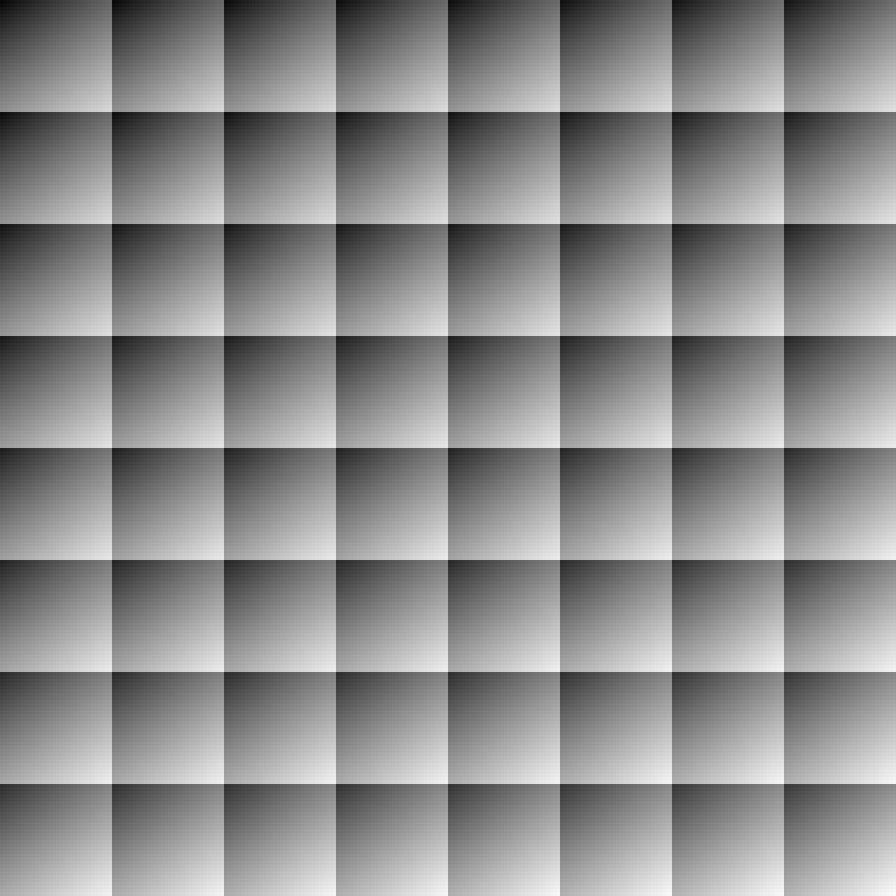
Reproduce this pattern procedurally as a Shadertoy shader.

```glsl
#define TILES 8.0
#define RAMP vec2(0.33, 0.50)
#define DRIFT vec2(0.04, 0.13)
#define WEAVE_CELLS 32.0
#define WEAVE_DEPTH vec2(0.005, 0.009)
#define TONE_GAMMA 0.85

// Integral of fract(x)
vec2 sawIntegral(vec2 x) {
    vec2 f = fract(x);
    return 0.5 * (floor(x) + f * f);
}

// Integral of a square wave: +1 on the first half period, -1 on the second
vec2 squareIntegral(vec2 x) {
    return 0.5 - abs(fract(x) - 0.5);
}

// Sawtooth averaged over a pixel footprint
vec2 smoothSaw(vec2 x, vec2 width) {
    return (sawIntegral(x + 0.5 * width) - sawIntegral(x - 0.5 * width)) / width;
}

// Square wave averaged over a pixel footprint
vec2 smoothSquare(vec2 x, vec2 width) {
    return (squareIntegral(x + 0.5 * width) - squareIntegral(x - 0.5 * width)) / width;
}

void mainImage(out vec4 fragColor, in vec2 fragCoord) {
    // Grid coordinates, counted from the upper left
    vec2 uv = fragCoord / iResolution.xy;
    vec2 grid = vec2(uv.x, 1.0 - uv.y) * TILES;
    vec2 pixel = TILES / iResolution.xy;

    // Ramp inside each tile, and the index of the tile
    vec2 local = smoothSaw(grid, pixel);
    vec2 index = (grid - local) / (TILES - 0.5);

    // Tiles brighten slowly across and down
    float level = dot(local, RAMP) + dot(index, DRIFT);

    // Faint fine weave
    vec2 weave = smoothSquare(grid * WEAVE_CELLS, pixel * WEAVE_CELLS);
    level += dot(weave, WEAVE_DEPTH);

    float gray = pow(clamp(level, 0.0, 1.0), TONE_GAMMA);
    fragColor = vec4(vec3(gray), 1.0);
}
```
